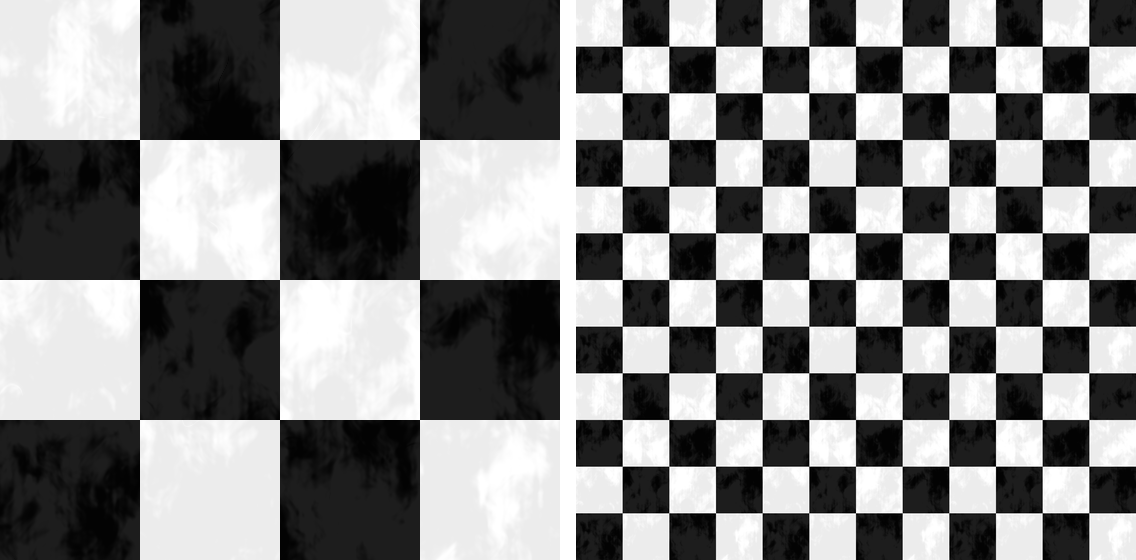
Left, the tile; right, the same tile 3 across and 3 down.
A WebGL 1 fragment shader for this pattern:

```glsl
precision highp float;
// Four by four black and white checkerboard with cloudy, streaked wear in each square.

uniform vec2 u_resolution;

const float TAU = 6.2831853;
const float SQUARES = 4.0;
const vec3 LIGHT_BASE = vec3(0.925);
const vec3 LIGHT_WORN = vec3(1.0);
const vec3 DARK_BASE = vec3(0.115);
const vec3 DARK_WORN = vec3(0.012);

vec3 hash3(vec2 cell, float seed) {
  vec3 h = fract(vec3(cell.xy, cell.x + seed) * vec3(0.1031, 0.1030, 0.0973));
  h += dot(h, h.yzx + 33.33 + seed);
  return fract((h.xxy + h.yzz) * h.zyx);
}

// Cellular noise: a soft, randomly signed spot in each cell; wraps after 'cells'.
float spotNoise(vec2 uv, vec2 cells, float seed) {
  vec2 p = uv * cells;
  vec2 home = floor(p);
  float sum = 0.0;
  for (int y = -1; y <= 1; y++) {
    for (int x = -1; x <= 1; x++) {
      vec2 cell = home + vec2(float(x), float(y));
      vec3 rnd = hash3(mod(cell, cells), seed);
      vec2 toSpot = cell + rnd.xy - p;
      float falloff = max(0.0, 1.0 - dot(toSpot, toSpot));
      sum += (rnd.z * 2.0 - 1.0) * falloff * falloff * falloff;
    }
  }
  return sum;
}

float cloudNoise(vec2 uv, vec2 cells, float seed) {
  float sum = 0.0;
  float amplitude = 1.0;
  for (int octave = 0; octave < 5; octave++) {
    sum += amplitude * spotNoise(uv, cells, seed + float(octave) * 3.7);
    cells *= 2.0;
    amplitude *= 0.61;
  }
  return sum;
}

// Layered sines of whole frequency bend the noise and still wrap.
vec2 bend(vec2 uv) {
  vec2 a = sin(TAU * (uv.yx * vec2(5.0, 7.0) + uv * vec2(3.0, 2.0)));
  vec2 b = sin(TAU * (uv.yx * vec2(17.0, 13.0) - uv * vec2(11.0, 9.0)));
  return uv + 0.010 * a + 0.003 * b;
}

// Thin curved scratches along the zero line of one noise, kept in patches by another.
float scuffs(vec2 uv, float seed) {
  float line = 1.0 - smoothstep(0.0, 0.07, abs(spotNoise(uv, vec2(22.0, 16.0), seed)));
  float patches = smoothstep(0.2, 0.6, spotNoise(uv, vec2(13.0), seed + 5.3));
  return line * patches;
}

float wear(vec2 uv, float seed) {
  vec2 bent = bend(uv);
  float cloud = cloudNoise(bent, vec2(9.0, 7.0), seed);
  float streak = spotNoise(uv, vec2(110.0, 11.0), seed + 41.0);
  float scuff = scuffs(bent, seed + 63.0);
  return smoothstep(-0.25, 0.70, cloud + 0.22 * streak + 0.20 * scuff);
}

// Sign of the square along each axis, softened across one pixel at the edges.
vec2 squareSign(vec2 uv, vec2 pixel) {
  float rate = 0.5 * SQUARES * TAU;
  return clamp(2.0 * sin(uv * rate) / (rate * pixel), -1.0, 1.0);
}

void main() {
  vec2 uv = gl_FragCoord.xy / u_resolution;
  vec2 side = squareSign(uv, 1.0 / u_resolution);
  float lightness = 0.5 - 0.5 * side.x * side.y;

  // Each square has its own wear.
  vec2 square = floor(uv * SQUARES);
  float seed = 1.0 + 1.37 * (square.x + SQUARES * square.y);
  float worn = wear(uv, seed);

  vec3 dark = mix(DARK_BASE, DARK_WORN, worn);
  vec3 light = mix(LIGHT_BASE, LIGHT_WORN, worn);
  gl_FragColor = vec4(mix(dark, light, lightness), 1.0);
}
```
